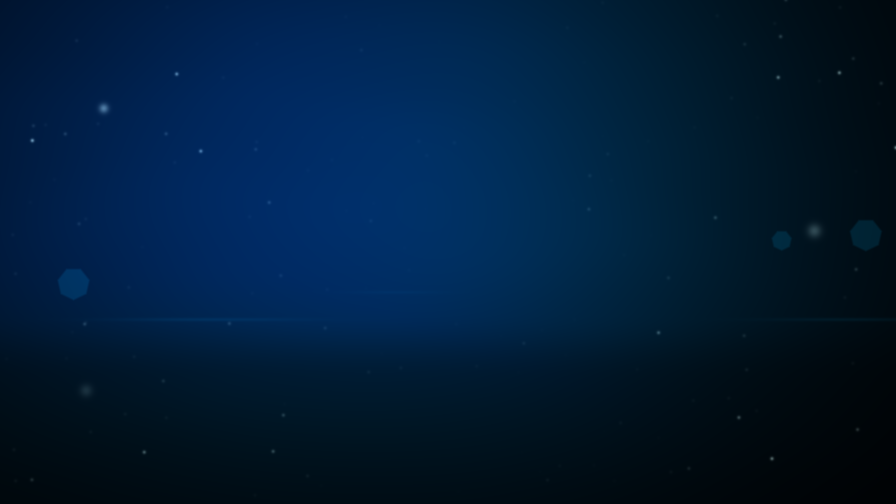
This background is drawn by a Shadertoy shader. Its source:

```glsl
// A deep blue backdrop: an off-centre glow that fades to near black at the right
// and bottom, with a faint horizon, polygon bokeh and scattered dust.
// Built from a lopsided Gaussian, polygon distances, gradient noise and hashed cells.

const vec2  GLOW_CENTER   = vec2(0.43, 0.57);  // in fractions of the canvas
const vec2  GLOW_LOW      = vec2(0.58, 0.52);  // falloff to the left and down
const vec2  GLOW_HIGH     = vec2(0.45, 0.80);  // falloff to the right and up
const vec3  ROYAL_BLUE    = vec3(0.0, 0.180, 0.425);
const vec3  TEAL_BLUE     = vec3(0.0, 0.218, 0.360);
const vec3  BOKEH_BLUE    = vec3(0.0, 0.085, 0.115);
const vec3  DUST_COLOR    = vec3(0.62, 0.72, 0.70);
const vec3  STREAK_COLOR  = vec3(0.0, 0.045, 0.060);
const float GROUND_DIM    = 0.75;
const float HORIZON       = 0.366;
const float HAZE_AMOUNT   = 0.035;
const float DUST_CELL     = 0.125;
const float DUST_RADIUS   = 0.0036;
const float BOKEH_SIDES   = 7.0;
const float TAU           = 6.2831853;

vec2 hash22(vec2 p) {
    vec3 q = fract(p.xyx * vec3(0.1031, 0.1030, 0.0973));
    q += dot(q, q.yzx + 33.33);
    return fract((q.xx + q.yz) * q.zy);
}

float cornerSlope(vec2 cell, vec2 corner, vec2 f) {
    return dot(hash22(cell + corner) * 2.0 - 1.0, f - corner);
}

float gradientNoise(vec2 p) {
    vec2 i = floor(p), f = fract(p);
    vec2 w = f * f * f * (f * (f * 6.0 - 15.0) + 10.0);
    vec2 e = vec2(0.0, 1.0);
    return mix(mix(cornerSlope(i, e.xx, f), cornerSlope(i, e.yx, f), w.x),
               mix(cornerSlope(i, e.xy, f), cornerSlope(i, e.yy, f), w.x), w.y);
}

float softSpot(vec2 d, float radius) {
    return exp(-dot(d, d) / (radius * radius));
}

float bokeh(vec2 d, float radius) {
    float sector = TAU / BOKEH_SIDES;
    float angle = atan(d.x, d.y);
    float dist = cos(floor(0.5 + angle / sector) * sector - angle) * length(d) - radius;
    return 1.0 - smoothstep(-0.003, 0.003, dist);
}

// One hashed speck per cell, kept away from the cell border
float dustLayer(vec2 p, float cellSize, float density, float seed) {
    vec2 cell = floor(p / cellSize);
    vec2 rnd = hash22(cell + seed);
    vec2 spot = (cell + mix(vec2(0.15), vec2(0.85), hash22(cell + seed + 71.0))) * cellSize;
    float present = step(rnd.x, density);
    return present * mix(0.25, 1.0, rnd.y) * softSpot(p - spot, DUST_RADIUS);
}

// Thin horizontal light fading out at both ends
float streak(vec2 uv, vec2 center, float halfWidth) {
    vec2 d = (uv - center) / vec2(halfWidth, 0.0035);
    return exp(-dot(d, d));
}

vec3 backdrop(vec2 uv, vec2 p) {
    vec2 d = uv - GLOW_CENTER;
    d /= mix(GLOW_LOW, GLOW_HIGH, step(0.0, d));
    float light = exp(-dot(d, d));
    light *= mix(GROUND_DIM, 1.0, smoothstep(0.25, 0.38, uv.y));
    light *= 1.0 + HAZE_AMOUNT * gradientNoise(p * vec2(3.0, 7.0));
    float teal = max(smoothstep(0.25, 0.85, uv.x), 1.0 - smoothstep(0.10, 0.50, uv.y));
    return mix(ROYAL_BLUE, TEAL_BLUE, teal) * light;
}

void mainImage(out vec4 fragColor, in vec2 fragCoord) {
    vec2 uv = fragCoord / iResolution.xy;
    vec2 p = fragCoord / iResolution.y;
    vec3 color = backdrop(uv, p);

    // Horizon streaks
    float streaks = streak(uv, vec2(0.23, HORIZON), 0.10)
                  + streak(uv, vec2(0.95, HORIZON), 0.09)
                  + 0.4 * streak(uv, vec2(0.44, 0.42), 0.05);
    color += STREAK_COLOR * streaks;

    // Polygon bokeh at both sides
    float discs = bokeh(p - vec2(0.146, 0.437), 0.029)
                + bokeh(p - vec2(1.718, 0.534), 0.029)
                + bokeh(p - vec2(1.551, 0.523), 0.018);
    color += BOKEH_BLUE * discs;

    // Blurred motes
    float motes = 0.50 * softSpot(p - vec2(0.206, 0.785), 0.009)
                + 0.30 * softSpot(p - vec2(1.616, 0.542), 0.013)
                + 0.16 * softSpot(p - vec2(0.171, 0.225), 0.012);

    // Dust: sparse bright specks, then fainter and denser layers
    float dust = 0.0;
    for (int i = 0; i < 3; i++) {
        float k = float(i);
        dust += dustLayer(p, DUST_CELL / (1.0 + 0.3 * k), 0.14 + 0.05 * k, 19.0 * k)
              * 0.65 * exp(-1.3 * k);
    }
    float sides = smoothstep(0.05, 0.35, abs(uv.x - 0.55));
    color += DUST_COLOR * (motes + dust * mix(0.15, 1.0, sides));

    fragColor = vec4(color, 1.0);
}
```
